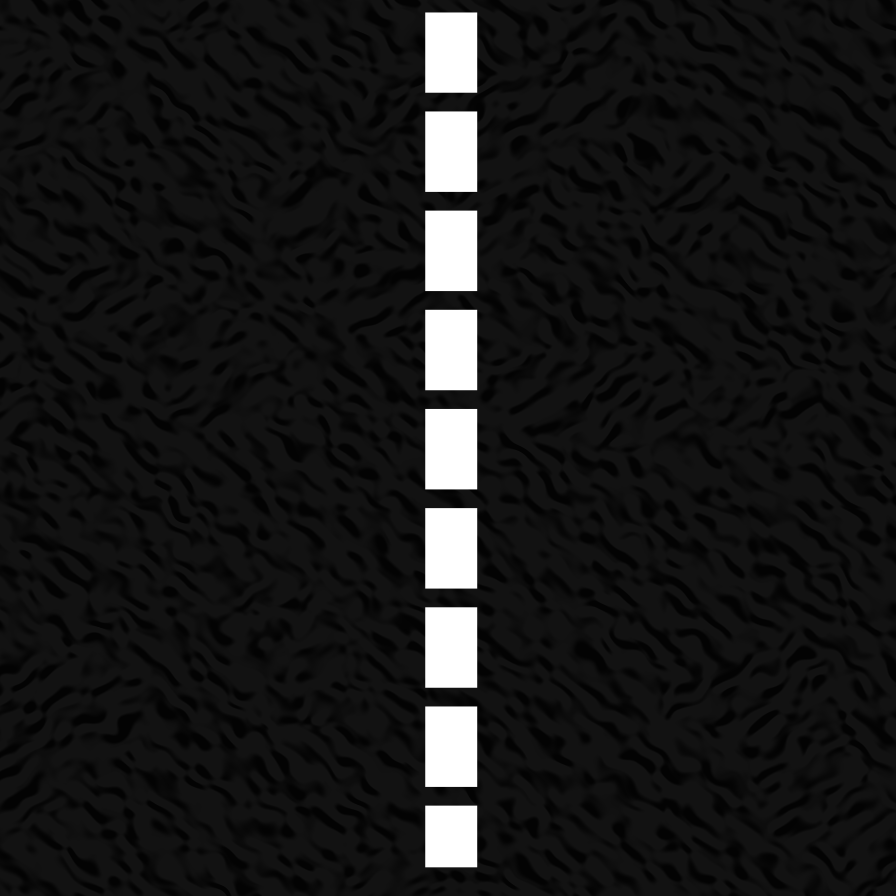
This texture is drawn by a WebGL 2 fragment shader. Its source:

```glsl
#version 300 es
precision highp float;
// Dark asphalt with a dashed white centre line running from top to bottom.
// The asphalt is embossed, stretched value noise whose grain turns in patches;
// the dashes are one box repeated downwards and cut off near the bottom.
uniform vec2 u_resolution;
out vec4 fragColor;

float hash(vec2 cell) {
    vec3 p = fract(vec3(cell.xyx) * 0.1031);
    p += dot(p, p.yzx + 33.33);
    return fract((p.x + p.y) * p.z);
}

float valueNoise(vec2 p) {
    vec2 cell = floor(p);
    vec2 f = fract(p);
    f = f * f * (3.0 - 2.0 * f);
    return mix(mix(hash(cell), hash(cell + vec2(1, 0)), f.x),
               mix(hash(cell + vec2(0, 1)), hash(cell + vec2(1, 1)), f.x), f.y);
}

// Slope of noise stretched along the given angle, lit across the grain.
float grainRelief(vec2 p, float angle) {
    vec2 along = vec2(cos(angle), sin(angle));
    vec2 across = vec2(-along.y, along.x);
    vec2 q = vec2(dot(p, along) * 52.0, dot(p, across) * 105.0) + 300.0;
    return valueNoise(q + vec2(0.0, 0.45)) - valueNoise(q - vec2(0.0, 0.45));
}

vec3 asphalt(vec2 uv) {
    // Wobble bends the streaks so that they do not run straight.
    vec2 wobble = vec2(valueNoise(uv * 45.0), valueNoise(uv * 45.0 + 71.0)) - 0.5;
    vec2 p = uv + 0.014 * wobble;

    // Grain mostly falls to the right; some patches rise instead.
    float falling = grainRelief(p, -0.66);
    float rising = grainRelief(p + 3.7, 0.6);
    float patches = smoothstep(0.58, 0.76, valueNoise(uv * 9.0 + 17.0));
    float relief = mix(falling, rising, patches);

    // Flat crests with narrow dark grooves.
    float crest = smoothstep(-0.42, 0.12, relief);
    return vec3(mix(0.012, 0.071, crest));
}

// Coverage of the interval from low to high, softened by one pixel.
float band(float x, float low, float high, float pixel) {
    return clamp((x - low) / pixel + 0.5, 0.0, 1.0)
         * clamp((high - x) / pixel + 0.5, 0.0, 1.0);
}

void main() {
    vec2 uv = gl_FragCoord.xy / u_resolution;
    vec2 pixel = 1.0 / u_resolution;

    // Dashes, measured down from the top edge.
    float depth = 1.0 - uv.y;
    float period = 0.11068;
    float inDash = mod(depth - 0.0137 + 0.01, period) - 0.01;
    float dash = band(inDash, 0.0, 0.0898, pixel.y)
               * band(depth, 0.0137, 0.968, pixel.y)
               * band(uv.x, 0.4746, 0.5326, pixel.x);

    fragColor = vec4(mix(asphalt(uv), vec3(1.0), dash), 1.0);
}
```
